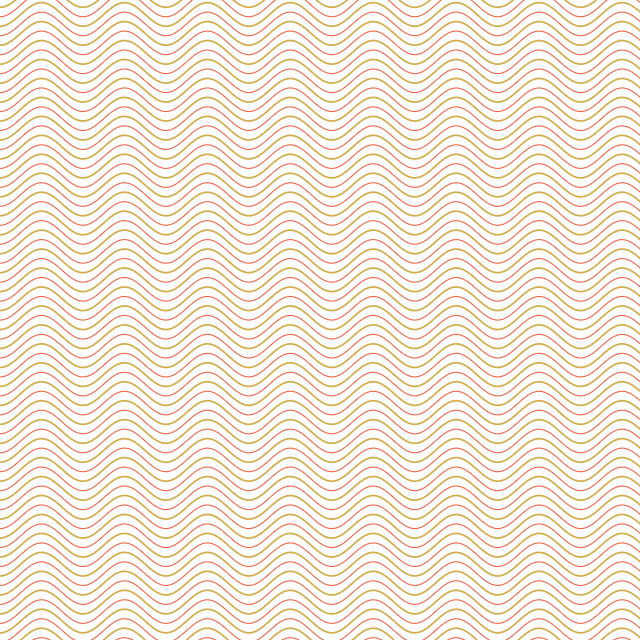
A Shadertoy shader for this pattern:

```glsl
// Stacked sine waves on white, alternating broad gold and fine coral lines.

const float TAU = 6.2831853;
const float WAVELENGTH = 0.1296;
const float ROW_HEIGHT = 0.02962;
const float AMPLITUDE = 0.0184;

// Share of a pixel covered by a line of the given width at distance d.
float lineCoverage(float d, float width, float pixel) {
    float upper = min(d + 0.5 * pixel, 0.5 * width);
    float lower = max(d - 0.5 * pixel, -0.5 * width);
    return clamp((upper - lower) / pixel, 0.0, 1.0);
}

// Signed height above the nearest row.
float rowOffset(float y) {
    return (fract(y / ROW_HEIGHT + 0.5) - 0.5) * ROW_HEIGHT;
}

void mainImage(out vec4 fragColor, in vec2 fragCoord) {
    float pixel = 1.0 / iResolution.y;
    vec2 uv = fragCoord * pixel;

    // Straighten the waves; the slope turns height into true distance.
    float phase = TAU * uv.x / WAVELENGTH;
    float height = uv.y - 0.6220 + AMPLITUDE * cos(phase);
    float slope = AMPLITUDE * TAU / WAVELENGTH * sin(phase);
    float toDistance = inversesqrt(1.0 + slope * slope);

    // Coral rows run halfway between the gold ones.
    float goldDistance = rowOffset(height) * toDistance;
    float coralDistance = rowOffset(height + 0.5 * ROW_HEIGHT) * toDistance;

    vec3 color = vec3(1.0, 0.996, 0.995);
    color = mix(color, vec3(0.93, 0.39, 0.28), lineCoverage(coralDistance, 0.0017, pixel));
    color = mix(color, vec3(0.82, 0.68, 0.30), lineCoverage(goldDistance, 0.0027, pixel));

    fragColor = vec4(color, 1.0);
}
```
